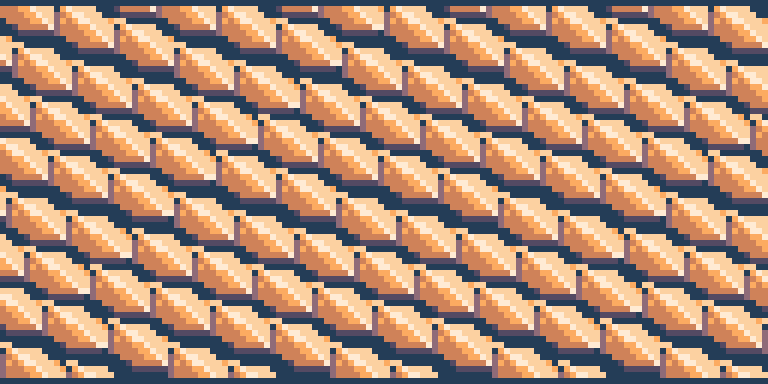
Give the GLSL for this pattern, as a Shadertoy shader.

```glsl
// Slanted rows of glowing scales drawn as chunky blocks, 64 blocks to the canvas height.
// A skewed lattice places the scales; each is snapped to whole blocks, then shaded
// by distance from a diagonal highlight with a checker dither.

const float NONE = -1.0, DARK = 0.0, SHADOW = 1.0, SEAM = 2.0,
            BROWN = 3.0, ORANGE = 4.0, PEACH = 5.0, CREAM = 6.0;

vec3 palette(float tone) {
    vec3 colors[7] = vec3[7](
        vec3(0.14, 0.24, 0.34), vec3(0.33, 0.29, 0.39), vec3(0.56, 0.42, 0.47),
        vec3(0.81, 0.51, 0.35), vec3(0.99, 0.67, 0.38), vec3(0.99, 0.82, 0.63),
        vec3(1.00, 0.92, 0.83));
    return colors[int(tone)];
}

// Tone inside the body: a cream diagonal, peach above it, dithered browns below.
float bodyTone(vec2 q) {
    float d = q.y - 0.85 * q.x + 0.9;
    if (d < -3.3) return ORANGE;
    if (d < -0.6) return PEACH;
    if (d < 0.6) return CREAM;
    float checker = mod(q.x + q.y, 2.0);
    float light = 5.3 - 0.42 * d - 0.7 * checker;
    if (q.y > 6.5) light -= 0.5;
    return clamp(floor(light), BROWN, PEACH);
}

// One scale; q counts blocks right and down from its upper left tip.
float scaleTone(vec2 q) {
    // Tip and the dark bar along the top
    if (q.y == 0.0 && q.x >= 0.0 && q.x <= 6.0) return q.x < 2.0 ? PEACH : DARK;

    // Seam against the scale on the left
    if (q.x == 0.0 && q.y >= 1.0 && q.y <= 5.0) return q.y < 2.0 ? DARK : SEAM;

    // Body, with a soft shadow under its lower edge
    float top = max(1.0, 0.75 * (q.x - 5.0));
    float bottom = min(7.5, 4.2 + 0.9 * q.x);
    if (q.x < 1.0 || q.x > 10.0 || q.y < top) return NONE;
    if (q.y <= bottom) return bodyTone(q);
    if (q.y <= bottom + 1.0 && q.x >= 3.0 && q.x <= 9.0) return SHADOW;
    return NONE;
}

// Layers the neighbouring scales, lower and right ones on top.
float patternTone(vec2 block) {
    if (block.y < 1.0 || block.y > 62.0) return DARK;
    mat2 lattice = mat2(10.16, 3.125, 3.15, 9.375);
    vec2 origin = vec2(1.9, 6.5);
    vec2 base = floor(inverse(lattice) * (block - origin));
    float tone = DARK;
    for (float j = -1.0; j <= 1.0; j++) {
        for (float i = -1.0; i <= 1.0; i++) {
            vec2 tip = floor(origin + lattice * (base + vec2(i, j)) + 0.5);
            float layer = scaleTone(block - tip);
            if (layer != NONE) tone = layer;
        }
    }
    return tone;
}

void mainImage(out vec4 fragColor, in vec2 fragCoord) {
    vec3 color = vec3(0.0);
    // Four samples smooth the block edges at any canvas size
    for (int s = 0; s < 4; s++) {
        vec2 offset = vec2(s % 2, s / 2) * 0.5 - 0.25;
        vec2 p = (fragCoord + offset) / iResolution.y * 64.0;
        color += palette(patternTone(floor(vec2(p.x, 64.0 - p.y))));
    }
    fragColor = vec4(color / 4.0, 1.0);
}
```
